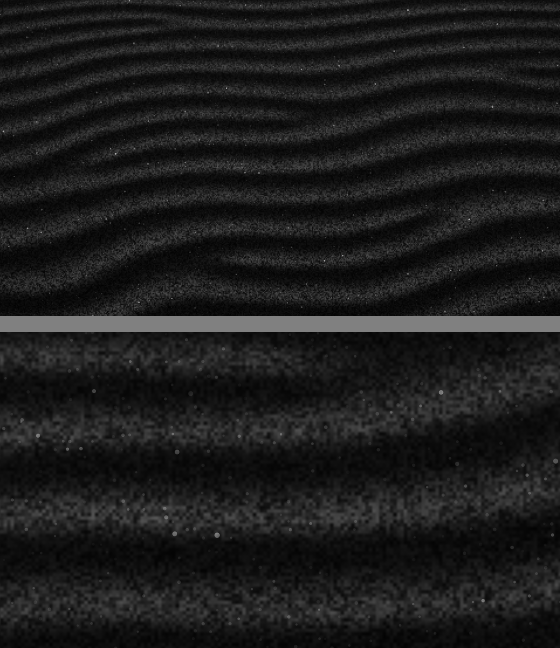
Top: the whole. Bottom: its middle third, enlarged.
A WebGL 2 fragment shader for this texture:

```glsl
#version 300 es
precision highp float;

uniform vec2 u_resolution;
out vec4 fragColor;

const float TAU = 6.2831853;
const int FORK_COUNT = 6;

float hash(vec2 p) {
    vec3 q = fract(p.xyx * 0.1031);
    q += dot(q, q.yzx + 33.33);
    return fract((q.x + q.y) * q.z);
}

float valueNoise(vec2 p) {
    vec2 cell = floor(p);
    vec2 f = fract(p);
    f = f * f * (3.0 - 2.0 * f);
    float low = mix(hash(cell), hash(cell + vec2(1, 0)), f.x);
    float high = mix(hash(cell + vec2(0, 1)), hash(cell + vec2(1, 1)), f.x);
    return mix(low, high, f.y);
}

float fbm(vec2 p) {
    float sum = 0.0;
    float weight = 0.5;
    for (int i = 0; i < 3; i++) {
        sum += weight * valueNoise(p);
        p = p * 2.03 + 17.3;
        weight *= 0.5;
    }
    return sum / 0.875;
}

// Downhill coordinate: tilted and wavy, flattening toward the far edge.
float duneHeight(float x, float depth) {
    float tilt = (0.05 + 0.12 * depth) * x;
    float wave = (0.012 + 0.03 * depth) * sin(6.2 * (x - 0.3 * depth - 0.11));
    float wander = 0.06 * (0.4 + depth) * (fbm(vec2(x * 1.7, depth * 3.0) + 4.0) - 0.5);
    return depth + tilt + wave + wander;
}

// x: phase twist that splits ridges, y: contrast fading at each split.
vec2 ridgeForks(vec2 p, float aspect) {
    float twist = 0.0;
    float contrast = 1.0;
    for (int i = 0; i < FORK_COUNT; i++) {
        float n = float(i);
        vec2 center = vec2(aspect * fract(n * 0.618 + 0.3), (n + 0.5) / float(FORK_COUNT) * 0.9);
        vec2 d = (p - center) * vec2(1.0, 2.5);
        float direction = mod(n, 2.0) * 2.0 - 1.0;
        twist += direction * atan(d.y, d.x) / TAU;
        contrast *= smoothstep(-0.03, 0.1, length(d));
    }
    return vec2(twist, contrast);
}

// Long lit slope followed by a shorter shaded fall.
float ridgeProfile(float phase) {
    float t = fract(phase);
    float lit = smoothstep(0.0, 0.62, t) * (1.0 - smoothstep(0.62, 1.0, t));
    return pow(lit, 1.5);
}

// Scattered round glints, one candidate per grid cell.
float glints(vec2 p, float cells, float density, float radius, float pixel) {
    vec2 cell = floor(p * cells);
    vec2 center = (cell + 0.3 + 0.4 * vec2(hash(cell + 11.0), hash(cell + 47.0))) / cells;
    float present = step(1.0 - density, hash(cell + 83.0));
    float size = radius * mix(0.6, 1.0, hash(cell + 29.0));
    float disc = 1.0 - smoothstep(size - 0.5 * pixel, size + 0.5 * pixel, length(p - center));
    return present * disc * mix(0.3, 1.0, hash(cell + 61.0));
}

void main() {
    float pixel = 1.0 / u_resolution.y;
    vec2 p = gl_FragCoord.xy * pixel;
    float aspect = u_resolution.x * pixel;
    float depth = 1.0 - p.y;

    // Ripples widen with nearness
    vec2 forks = ridgeForks(vec2(p.x, depth), aspect);
    float phase = log(0.05 + 0.11 * duneHeight(p.x, depth)) / 0.11 + forks.x;
    float ridge = mix(0.3, ridgeProfile(phase), forks.y);
    float patchiness = mix(0.75, 1.2, fbm(p * vec2(3.0, 6.0) + 31.0));
    float base = mix(0.052, 0.036, depth);
    float shade = base + 0.125 * ridge * patchiness;

    // Sand grain
    float fine = valueNoise(p * 270.0) - 0.5;
    float coarse = valueNoise(p * 135.0 + 71.0) - 0.5;
    float grain = 1.25 * fine + 0.55 * coarse;
    shade *= 1.0 + grain * mix(0.65, 1.1, depth);

    // Bright mineral specks
    float exposure = 0.4 + 0.6 * ridge;
    shade += 0.20 * exposure * glints(p, 130.0, 0.07, 0.0019, pixel);
    shade += 0.55 * exposure * glints(p + 3.7, 68.0, 0.024, 0.0028, pixel);

    // Gentle falloff toward the corners
    vec2 edge = p / vec2(aspect, 1.0) - 0.5;
    shade *= 1.06 - 0.35 * dot(edge, edge);

    fragColor = vec4(vec3(clamp(shade, 0.0, 1.0)), 1.0);
}
```
